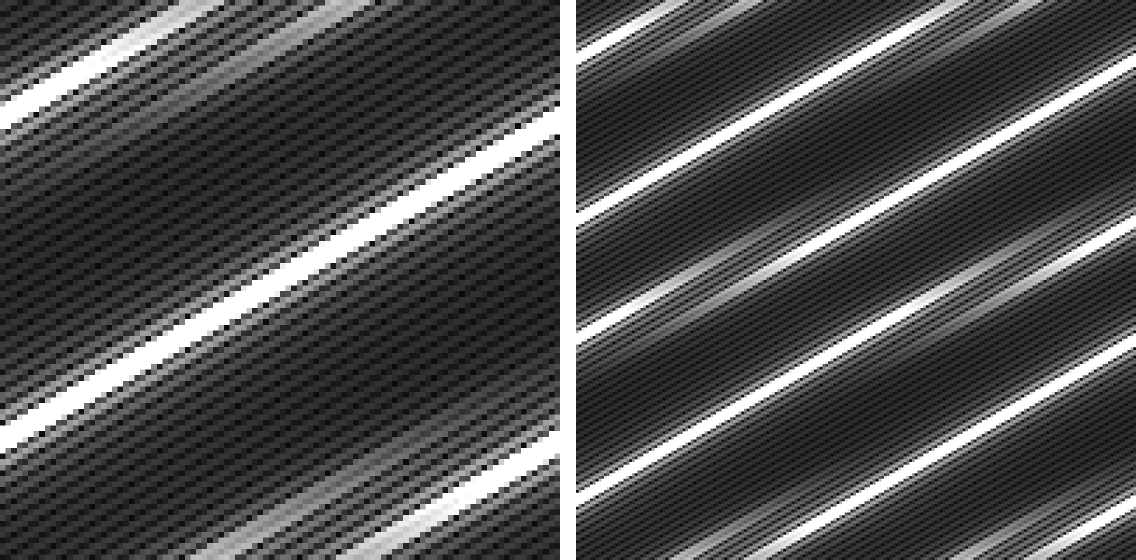
Left: one tile. Right: repeated 2 by 2.
A WebGL 1 fragment shader for this pattern:

```glsl
precision highp float;

uniform vec2 u_resolution;

const float PI = 3.14159265;
const float CELLS = 100.0;            // coarse blocks per side
const vec2 FRINGES = vec2(19.0, 33.0); // whole fringes across and down

// Signed distance from the diagonal through the centre, in fringes.
float fringeCoord(vec2 p, vec2 fringes) {
  return dot(p - 0.5, vec2(-fringes.x, fringes.y));
}

// Clipped central lobe with side lobes that die out at a given reach.
float diffraction(float x, float gain, float reach) {
  float u = max(abs(x), 0.01);
  float envelope = gain * max(1.0 / u - 1.0 / reach, 0.0);
  return min(abs(sin(PI * u)) * envelope, 1.0);
}

// Full strength near the middle height, fading past the tile edge.
float beamFade(float height, float start, float end) {
  float t = clamp((abs(height - 0.5) - start) / (end - start), 0.0, 1.0);
  return (1.0 - t) * (1.0 - t);
}

// Sum of wrapped copies of one fading beam.
float beams(vec2 p) {
  float light = 0.0;
  for (int j = -1; j <= 1; j++) {
    for (int i = -2; i <= 2; i++) {
      vec2 q = p + vec2(float(i), float(j));
      float lobe = diffraction(fringeCoord(q, FRINGES), 0.85, 16.0);
      light += lobe * beamFade(q.y, 0.36, 0.95);
    }
  }
  return light;
}

// Grey level of the block that holds p.
float blockShade(vec2 p, float cells) {
  vec2 centre = (floor(fract(p) * cells) + 0.5) / cells;
  float stripe = abs(sin(PI * fringeCoord(centre, FRINGES)));
  return min(0.04 + 0.08 * stripe + beams(centre), 1.0);
}

void main() {
  // Four samples per pixel soften the block edges.
  float shade = 0.0;
  for (int y = 0; y < 2; y++) {
    for (int x = 0; x < 2; x++) {
      vec2 offset = (vec2(float(x), float(y)) - 0.5) * 0.5;
      shade += blockShade((gl_FragCoord.xy + offset) / u_resolution, CELLS);
    }
  }
  gl_FragColor = vec4(vec3(shade * 0.25), 1.0);
}
```
